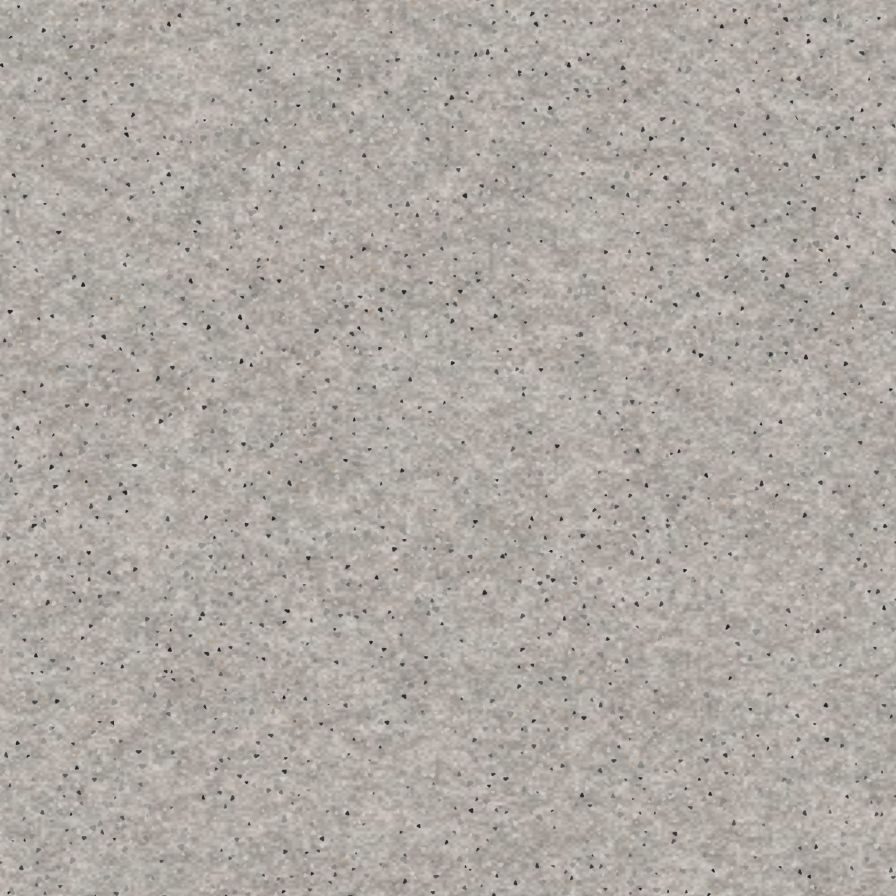
Give the GLSL for this texture, as a three.js fragment shader.

```glsl
// Fine speckled stone: a warm grey ground of layered, slightly flattened noise,
// strewn with pale and tan grains, faint slate smudges and tiny black specks.
// Each kind of grain is scattered on its own jittered grid.
varying vec2 vUv;

const vec3 GROUND = vec3(0.692, 0.672, 0.648);
const vec3 ROSY_TINT = vec3(0.014, -0.003, -0.002);
const vec3 GREEN_TINT = vec3(-0.012, 0.003, 0.000);
const vec3 PALE_GRAIN = vec3(0.86, 0.85, 0.82);
const vec3 TAN_GRAIN = vec3(0.68, 0.57, 0.46);
const vec3 SLATE_SMUDGE = vec3(0.42, 0.44, 0.43);
const vec3 BLACK_SPECK = vec3(0.13, 0.14, 0.15);
const float EDGE_SOFTNESS = 0.0010;

// Three random values from 0 to 1 for a lattice point.
vec3 hash3(vec2 cell, float seed) {
  vec3 p = fract(vec3(cell.xyx + seed * 17.3) * vec3(0.1031, 0.1030, 0.0973));
  p += dot(p, p.yxz + 33.33);
  return fract((p.xxy + p.yzz) * p.zyx);
}

// Smooth value noise, centred on zero.
float noise(vec2 p, float seed) {
  vec2 cell = floor(p);
  vec2 f = fract(p);
  f = f * f * (3.0 - 2.0 * f);
  float low = mix(hash3(cell, seed).x, hash3(cell + vec2(1.0, 0.0), seed).x, f.x);
  float high = mix(hash3(cell + vec2(0.0, 1.0), seed).x, hash3(cell + 1.0, seed).x, f.x);
  return mix(low, high, f.y) - 0.5;
}

// Distance to a rotated, slightly lumpy ellipse, in canvas units.
float grainDistance(vec2 offset, float radius, float angle, float stretch) {
  float c = cos(angle);
  float s = sin(angle);
  vec2 q = vec2(c * offset.x + s * offset.y, c * offset.y - s * offset.x);
  float lump = 1.0 + 0.16 * sin(3.0 * atan(q.y, q.x + 0.00001) + angle * 5.0);
  return length(q * vec2(1.0 / stretch, stretch)) - radius * lump;
}

// Coverage of grains scattered over a grid; share is the part of cells filled.
float grains(vec2 uv, float cells, float share, float radius, float weakest, float seed) {
  vec2 home = floor(uv * cells);
  float coverage = 0.0;
  for (int y = -1; y <= 1; y++) {
    for (int x = -1; x <= 1; x++) {
      vec2 cell = home + vec2(float(x), float(y));
      vec3 place = hash3(cell, seed);
      vec3 form = hash3(cell, seed + 5.0);
      vec2 offset = uv - (cell + place.xy) / cells;
      float size = radius * mix(0.6, 1.4, form.x);
      float d = grainDistance(offset, size, form.y * 6.2832, mix(1.0, 1.3, form.z));
      float body = 1.0 - smoothstep(-EDGE_SOFTNESS, EDGE_SOFTNESS, d);
      float strength = mix(weakest, 1.0, fract(form.x * 7.0 + form.z));
      coverage = max(coverage, body * strength * step(place.z, share));
    }
  }
  return coverage;
}

// Brightness variation from broad clouds down to single sand grains.
float mottle(vec2 uv) {
  return 0.025 * noise(uv * vec2(9.0, 12.0), 1.0)
       + 0.070 * noise(uv * vec2(45.0, 75.0), 2.0)
       + 0.105 * noise(uv * vec2(120.0, 175.0), 3.0)
       + 0.120 * noise(uv * vec2(250.0, 310.0), 4.0);
}

void main() {
  // Ground with drifting rosy and greenish patches
  float warmth = 0.5 + noise(vUv * vec2(32.0, 46.0), 6.0);
  vec3 color = GROUND + mottle(vUv) + mix(GREEN_TINT, ROSY_TINT, warmth);

  // Pale and tan grains
  color = mix(color, PALE_GRAIN, 0.60 * grains(vUv, 85.0, 0.55, 0.0021, 0.15, 11.0));
  color = mix(color, TAN_GRAIN, 0.50 * grains(vUv, 42.0, 0.25, 0.0021, 0.20, 23.0));

  // Smudges and specks, gathered loosely into clusters
  float cluster = 1.0 + 1.2 * noise(vUv * 11.0, 7.0);
  color = mix(color, SLATE_SMUDGE, 0.55 * grains(vUv, 52.0, 0.45 * cluster, 0.0027, 0.20, 37.0));
  color = mix(color, BLACK_SPECK, grains(vUv, 48.0, 0.48 * cluster, 0.0018, 0.40, 51.0));

  gl_FragColor = vec4(color, 1.0);
}
```
